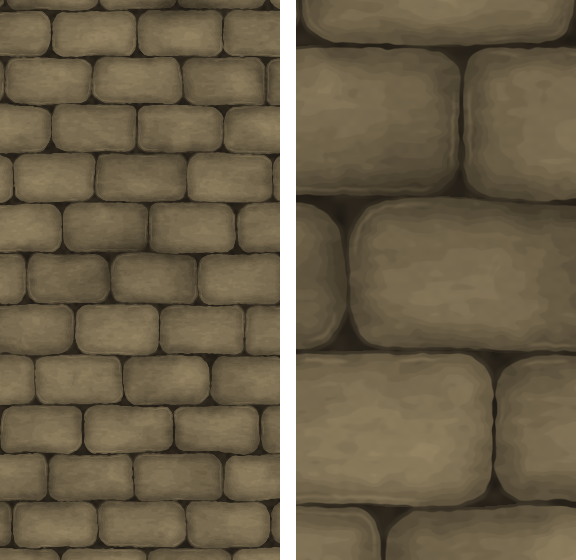
Left, the full canvas; right, a detail of the centre.
Write a Shadertoy shader that draws this texture.

```glsl
#define COLUMN_PITCH 0.307
#define ROW_PITCH 0.1745
#define FIRST_ROW 0.042
#define ROW_DRIFT 0.07
#define JOINT_JITTER 0.07
#define CORNER 0.044
#define JOINT 0.0032
#define RIM_WIDTH 0.04
#define PAINT_STEPS 9.0
#define MORTAR vec3(0.15, 0.128, 0.095)
#define SHADE vec3(0.27, 0.235, 0.172)
#define LIGHT vec3(0.56, 0.497, 0.372)

float hash(vec2 p) {
    vec3 q = fract(p.xyx * 0.1031);
    q += dot(q, q.yzx + 33.33);
    return fract((q.x + q.y) * q.z);
}

float noise(vec2 p) {
    vec2 i = floor(p), f = fract(p);
    f = f * f * (3.0 - 2.0 * f);
    return mix(mix(hash(i), hash(i + vec2(1, 0)), f.x),
               mix(hash(i + vec2(0, 1)), hash(i + vec2(1, 1)), f.x), f.y);
}

float fbm(vec2 p) {
    float sum = 0.0, amp = 0.53;
    for (int i = 0; i < 4; i++) {
        sum += amp * noise(p);
        p = p * 2.03 + 17.3;
        amp *= 0.5;
    }
    return sum;
}

// Shift of a course, in column pitches: running bond, drifting in the lower courses
float courseShift(float row) {
    return 0.1 + 0.5 * mod(row, 2.0) + ROW_DRIFT * max(row - 3.4, 0.0);
}

float jointX(float column, float row) {
    float jitter = JOINT_JITTER * (hash(vec2(column, row) + 27.0) - 0.5);
    return COLUMN_PITCH * (column + courseShift(row) + jitter);
}

float roundedBox(vec2 p, vec2 halfSize, float radius) {
    vec2 q = abs(p) - halfSize + radius;
    return length(max(q, 0.0)) + min(max(q.x, q.y), 0.0) - radius;
}

void mainImage(out vec4 fragColor, in vec2 fragCoord) {
    vec2 uv = fragCoord / iResolution.xy;
    vec2 p = vec2(uv.x, 2.0 * (1.0 - uv.y));

    // Hand-drawn wobble of the joints
    vec2 wobble = vec2(noise(p * 9.0 + 40.0), noise(p * 8.0 + 80.0)) - 0.5;
    wobble += 0.25 * (vec2(noise(p * 45.0), noise(p * 45.0 + 60.0)) - 0.5);
    vec2 w = p + 0.012 * wobble;

    // Courses of slightly uneven height
    float course = (w.y - FIRST_ROW) / ROW_PITCH;
    course += 1.03 + 0.075 * sin(6.2832 * course / 11.0);
    float row = floor(course);

    // Stone between two jittered joints
    float column = floor(w.x / COLUMN_PITCH - courseShift(row));
    if (w.x < jointX(column, row)) column -= 1.0;
    else if (w.x >= jointX(column + 1.0, row)) column += 1.0;
    float left = jointX(column, row), right = jointX(column + 1.0, row);
    vec2 local = vec2(w.x - 0.5 * (left + right), (course - row - 0.5) * ROW_PITCH);
    vec2 halfSize = 0.5 * vec2(right - left, ROW_PITCH);
    vec2 id = vec2(column, row) + 11.0;

    float gap = JOINT * (0.3 + 1.2 * noise(p * 13.0 + 5.0));
    float radius = CORNER * (0.6 + 0.8 * noise(p * 8.0 + 21.0));
    float d = roundedBox(local, halfSize - gap, radius);
    d += 0.003 * (noise(p * 95.0) - 0.5);

    // Rounded shading: dark rim and an off-centre glow on each stone
    float rim = smoothstep(0.0, RIM_WIDTH, -d + 0.02 * (fbm(p * 22.0) - 0.5));
    vec2 glowOffset = vec2(hash(id + 3.0), hash(id + 8.0)) - 0.4;
    vec2 g = local / halfSize - 0.7 * glowOffset;
    float glow = exp(-2.0 * dot(g, g));
    float tone = 0.26 + 0.32 * rim + 0.28 * glow + 0.12 * (hash(id) - 0.5);

    // Brushed patches, ragged along the strokes
    vec2 stroke = p * vec2(7.0, 12.0) + 1.5 * wobble + 9.0 * hash(id + 5.0);
    tone += 0.52 * (fbm(stroke) - 0.5);
    tone += 0.12 * (noise(p * vec2(40.0, 120.0)) - 0.5);
    tone -= 0.26 * smoothstep(0.62, 0.85, noise(p * 3.2 + 12.0));
    float level = tone * PAINT_STEPS;
    float stepped = floor(level) + smoothstep(0.38, 0.62, fract(level));
    tone = mix(tone, stepped / PAINT_STEPS, 0.8);
    tone += 0.06 * (noise(p * vec2(110.0, 150.0) + 9.0) - 0.5);

    // Broken light strokes along the edges
    float edgeStroke = 1.0 - smoothstep(0.0, 0.004, abs(d + 0.007));
    tone += 0.24 * edgeStroke * smoothstep(0.5, 0.75, noise(p * 19.0 + 33.0));
    vec3 color = mix(SHADE, LIGHT, clamp(tone, -0.15, 1.1));

    // Mortar: faint in the thin joints, full in the corner pockets
    float soft = max(0.0012, 0.5 / iResolution.x);
    float mortar = smoothstep(-soft, soft, d);
    float fade = mix(0.6, 1.0, smoothstep(0.25, 0.6, noise(p * 10.0 + 70.0)));
    mortar *= mix(fade, 1.0, smoothstep(0.002, 0.007, d));
    vec3 pocket = MORTAR * (0.8 + 0.45 * noise(p * 70.0));
    fragColor = vec4(mix(color, pocket, mortar), 1.0);
}
```
